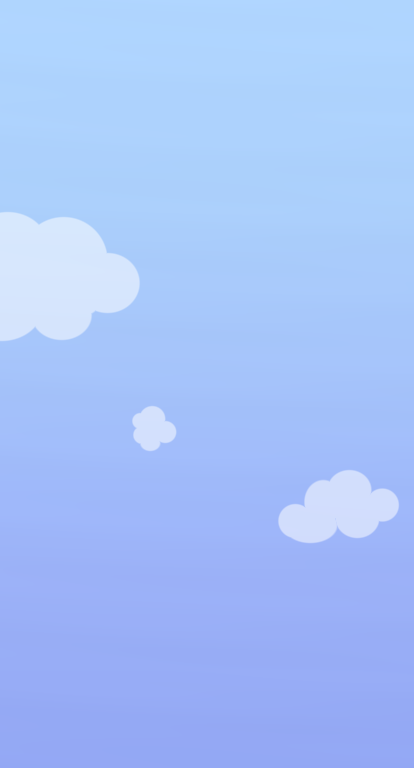
Reproduce this background procedurally as a Shadertoy shader.

```glsl
const int LOBES = 6;
const int STOPS = 6;
const float CLOUD_OPACITY = 0.53;
const float STREAK_STRENGTH = 0.0025;
const vec3 CLOUD_WHITE = vec3(1.0);

// Sky colours from bottom to top, with their heights
const vec3 SKY[STOPS] = vec3[](
    vec3(0.575, 0.655, 0.955), vec3(0.610, 0.695, 0.970),
    vec3(0.622, 0.722, 0.980), vec3(0.645, 0.762, 0.980),
    vec3(0.670, 0.812, 0.985), vec3(0.690, 0.838, 1.000));
const float SKY_HEIGHT[STOPS] = float[](0.0, 0.25, 0.35, 0.50, 0.73, 1.0);

// Cloud anchors: centre and scale, in canvas heights
const vec3 LARGE_PLACE = vec3(0.0777, 0.6354, 0.1302);
const vec3 SMALL_PLACE = vec3(0.1983, 0.4401, 0.0260);
const vec3 RIGHT_PLACE = vec3(0.4406, 0.3398, 0.0651);

// Elliptical lobes: local centre (xy) and radii (zw)
const vec4 LARGE_LOBES[LOBES] = vec4[](
    vec4(-0.52, 0.30, 0.42, 0.38), vec4(0.04, 0.19, 0.44, 0.44),
    vec4(0.48, -0.03, 0.32, 0.30), vec4(0.02, -0.35, 0.30, 0.25),
    vec4(-0.58, -0.25, 0.42, 0.36), vec4(-0.10, -0.05, 0.60, 0.40));
const vec4 SMALL_LOBES[LOBES] = vec4[](
    vec4(0.00, 0.55, 0.65, 0.65), vec4(0.65, -0.10, 0.55, 0.55),
    vec4(-0.10, -0.65, 0.50, 0.40), vec4(-0.50, -0.25, 0.45, 0.45),
    vec4(-0.60, 0.45, 0.40, 0.40), vec4(0.00, 0.00, 0.65, 0.70));
const vec4 RIGHT_LOBES[LOBES] = vec4[](
    vec4(-0.86, -0.28, 0.34, 0.34), vec4(-0.30, 0.10, 0.38, 0.44),
    vec4(0.22, 0.34, 0.44, 0.40), vec4(0.88, 0.04, 0.33, 0.33),
    vec4(0.38, -0.22, 0.44, 0.40), vec4(-0.56, -0.36, 0.54, 0.36));

vec3 skyColor(float height) {
    vec3 color = SKY[0];
    for (int i = 1; i < STOPS; i++) {
        float blend = (height - SKY_HEIGHT[i - 1]) / (SKY_HEIGHT[i] - SKY_HEIGHT[i - 1]);
        color = mix(color, SKY[i], clamp(blend, 0.0, 1.0));
    }
    return color;
}

// Faint, slightly tilted bands of haze
float hazeStreaks(vec2 p) {
    float tilted = p.y + 0.04 * p.x;
    return sin(tilted * 61.0 + sin(p.x * 7.0)) + 0.5 * sin(tilted * 137.0 + p.x * 5.0);
}

// Approximate signed distance to a union of lobes, in canvas heights
float cloudDistance(vec2 p, vec3 place, vec4 lobes[LOBES]) {
    vec2 local = (p - place.xy) / place.z;
    float nearest = 1e3;
    for (int i = 0; i < LOBES; i++) {
        vec2 radii = lobes[i].zw;
        float d = (length((local - lobes[i].xy) / radii) - 1.0) * min(radii.x, radii.y);
        nearest = min(nearest, d);
    }
    return nearest * place.z;
}

void mainImage(out vec4 fragColor, in vec2 fragCoord) {
    vec2 p = fragCoord / iResolution.y;
    float pixel = 1.0 / iResolution.y;

    vec3 color = skyColor(p.y) + STREAK_STRENGTH * hazeStreaks(p);

    // Translucent clouds with antialiased rims
    float d = cloudDistance(p, LARGE_PLACE, LARGE_LOBES);
    d = min(d, cloudDistance(p, SMALL_PLACE, SMALL_LOBES));
    d = min(d, cloudDistance(p, RIGHT_PLACE, RIGHT_LOBES));
    float coverage = 1.0 - smoothstep(-pixel, pixel, d);
    color = mix(color, CLOUD_WHITE, CLOUD_OPACITY * coverage);

    fragColor = vec4(color, 1.0);
}
```
